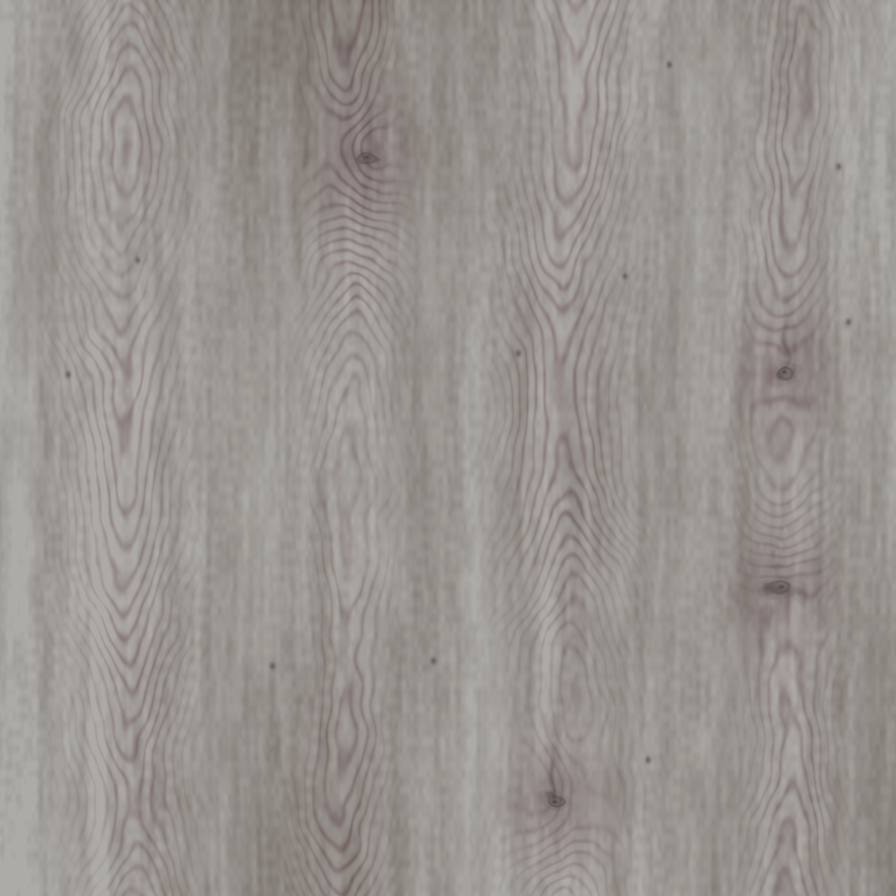
Reproduce this texture procedurally as a Shadertoy shader.

```glsl
const float TAU = 6.2831853;
const float COLUMN_WIDTH = 0.25;
const float FIRST_CENTRE = 0.135;
const vec3 DARK_WOOD = vec3(0.47, 0.44, 0.42);
const vec3 PALE_WOOD = vec3(0.65, 0.64, 0.62);
const vec3 KNOT_CORE = vec3(0.29, 0.26, 0.25);
const vec3 ROSE_TINT = vec3(0.008, -0.007, 0.002);

float hash(vec2 p) {
    return fract(sin(dot(p, vec2(127.1, 311.7))) * 43758.5453);
}

float noise(vec2 p) {
    vec2 i = floor(p), f = fract(p);
    f = f * f * (3.0 - 2.0 * f);
    float low = mix(hash(i), hash(i + vec2(1, 0)), f.x);
    float high = mix(hash(i + vec2(0, 1)), hash(i + vec2(1, 1)), f.x);
    return mix(low, high, f.y);
}

// Noise centred on zero, scaled separately across and along the grain
float fibre(vec2 p, float across, float along) {
    return noise(p * vec2(across, along) + across) - 0.5;
}

float bell(float d, float width) {
    return exp(-d * d / (width * width));
}

// Knots step down the board and wander between the figured columns
vec2 knotCentre(float k) {
    float column = 1.0 + min(min(2.0 * k, 2.0), 4.0 - k);
    float jitter = 0.06 * (hash(vec2(k, 4.7)) - 0.5);
    return vec2(FIRST_CENTRE + COLUMN_WIDTH * column + jitter, 0.825 - 0.24 * k);
}

// x: dark core, y: smoky halo, z: bulge that bends the rings
vec3 knots(vec2 p) {
    vec3 sum = vec3(0.0);
    for (float k = 0.0; k < 4.0; k++) {
        vec2 d = p - knotCentre(k);
        float size = mix(0.008, 0.014, hash(vec2(k, 9.2)));
        d.y += 0.4 * d.x * (hash(vec2(k, 2.3)) - 0.3);
        float ragged = 1.0 + 1.1 * fibre(p + k, 75.0, 95.0);
        float r = length(d * vec2(0.9, 1.25)) * ragged;
        float swirl = 0.75 + 0.25 * cos(TAU * r / size * 1.4);
        float crack = bell(d.x + 0.012 * fibre(p, 9.0, 45.0), 0.003)
                    * bell(d.y - 0.025, 0.026) * step(0.5, mod(k, 2.0));
        sum.x += bell(r, size) * swirl + 0.4 * crack;
        sum.y += bell(length(d * vec2(1.0, 0.8)), 0.055);
        sum.z += bell(length(d * vec2(1.0, 0.6)), 0.045);
    }
    return sum;
}

// Small dark pores, a few per board
float specks(vec2 p) {
    vec2 cell = floor(p * 9.0);
    vec2 centre = 0.2 + 0.6 * vec2(hash(cell + 3.0), hash(cell + 8.0));
    float r = length((fract(p * 9.0) - centre) * vec2(1.0, 0.8)) / 9.0;
    return step(0.84, hash(cell)) * bell(r, 0.0032);
}

// x: ring line from -1 to 1, y: strength of the cathedral figure
vec2 cathedral(vec2 p, float bulge) {
    float id = floor((p.x - FIRST_CENTRE) / COLUMN_WIDTH + 0.5);
    float dx = p.x - FIRST_CENTRE - id * COLUMN_WIDTH;
    dx += 0.035 * (noise(vec2(p.y * 3.0, id * 5.3)) - 0.5);
    dx += 0.010 * fibre(p, 14.0, 24.0);
    float rise = 7.0 * sin(4.6 * p.y + 2.1 * id + 1.0) + 1.6 * sin(13.0 * p.y + id * 3.7);
    float phase = rise + 95.0 * sqrt(dx * dx + 0.00015) + 5.0 * bulge;
    phase += 1.6 * fibre(p, 20.0, 11.0) + 0.5 * fibre(p, 65.0, 38.0);
    float angle = TAU * phase;
    float line = cos(angle + 0.7 * sin(angle));
    float width = mix(0.042, 0.065, hash(vec2(id, 6.1)));
    float patches = 0.45 + 0.85 * noise(p * vec2(12.0, 7.0) + id);
    return vec2(line, bell(dx, width) * patches);
}

// Broad stains, long streaks and fine fibres
float boardTone(vec2 p) {
    float tone = 0.55 + 0.26 * smoothstep(0.26, 0.0, p.x);
    tone += 0.13 * bell(p.x - 0.56, 0.09) - 0.13 * bell(p.x - 0.34, 0.08);
    tone += 0.62 * fibre(p, 6.0, 1.8);
    tone += 0.38 * fibre(p, 36.0, 2.4);
    tone += 0.24 * fibre(p, 85.0, 5.0);
    tone += 0.36 * fibre(p, 170.0, 18.0);
    return tone + 0.26 * fibre(p, 230.0, 110.0);
}

void mainImage(out vec4 fragColor, in vec2 fragCoord) {
    vec2 p = fragCoord / iResolution.xy;
    vec2 bent = p + vec2(0.008 * fibre(p, 5.0, 4.0), 0.0);
    vec3 knot = knots(p);
    vec2 figure = cathedral(bent, knot.z);

    // Combine board shading with rings and knot halos
    float tone = boardTone(bent);
    tone -= figure.y * (0.25 * figure.x + 0.10);
    tone -= 0.42 * knot.y;
    vec3 color = mix(DARK_WOOD, PALE_WOOD, clamp(tone, -0.45, 1.15));
    color += ROSE_TINT * (figure.y * (0.8 + 0.5 * figure.x) + knot.y);

    // Dark knot hearts and pores
    color = mix(color, KNOT_CORE, clamp(0.85 * knot.x + 0.6 * specks(p), 0.0, 0.9));
    fragColor = vec4(color, 1.0);
}
```
